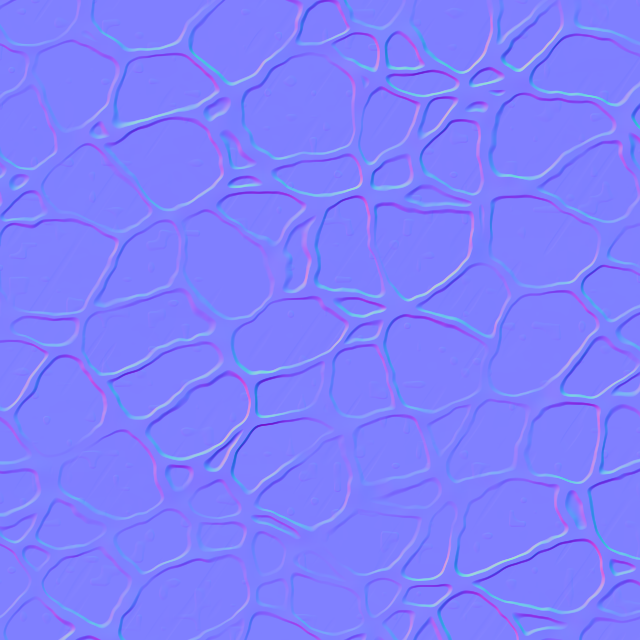
This texture map is drawn by a Shadertoy shader. Its source:

```glsl
// Tangent-space normal map of irregular flat paving stones set in mortar.

const vec2  GRID         = vec2(10.6, 12.4);  // stones per unit, along and across
const vec2  STRETCH      = vec2(0.90, 1.12);  // elongates stones along their axis
const float TURN         = 0.35;              // lay direction in radians
const float JITTER       = 0.88;
const float SIZE_SPREAD  = 0.0115;            // largest power-cell weight
const float SIZE_SKEW    = 2.0;               // higher means fewer large stones
const float GAP_MIN      = 0.0008;
const float GAP_MAX      = 0.0065;
const float ROUNDING     = 0.0055;            // corner radius
const float BEVEL        = 0.0062;            // width of the stone edge
const float STONE_HEIGHT = 0.0033;
const float STONE_TILT   = 0.018;
const float MORTAR_FILL  = 0.0025;
const float MORTAR_GRAIN = 0.0011;
const float PIT_DEPTH    = 0.00022;
const float SCRATCH      = 0.00012;
const float SAMPLE_STEP  = 0.0008;            // finite difference distance

float hash(vec2 p) {
    return fract(sin(dot(p, vec2(127.1, 311.7))) * 43758.545);
}

vec2 hash2(vec2 p) {
    return vec2(hash(p), hash(p + 57.3));
}

float noise(vec2 p) {
    vec2 i = floor(p), f = fract(p);
    f = f * f * (3.0 - 2.0 * f);
    return mix(mix(hash(i), hash(i + vec2(1, 0)), f.x),
               mix(hash(i + vec2(0, 1)), hash(i + vec2(1, 1)), f.x), f.y);
}

vec2 noise2(vec2 p) {
    return vec2(noise(p), noise(p + 31.7)) - 0.5;
}

mat2 rotation(float a) {
    return mat2(cos(a), sin(a), -sin(a), cos(a));
}

// Stone centre in xy, power weight in z
vec3 stoneSite(vec2 cell) {
    vec2 offset = 0.5 + JITTER * (hash2(cell) - 0.5);
    float weight = SIZE_SPREAD * pow(hash(cell + 91.7), SIZE_SKEW);
    return vec3((cell + offset) / GRID, weight);
}

float powerDistance(vec2 p, vec3 site) {
    vec2 d = p - site.xy;
    return dot(d, d) - site.z;
}

// Rounded distance inside the owning stone; also returns its cell and centre
float stoneDistance(vec2 p, out vec2 owner, out vec2 centre) {
    vec2 base = floor(p * GRID);
    vec3 own = vec3(0.0);
    float nearest = 1e3;
    for (int y = -2; y <= 2; y++)
    for (int x = -2; x <= 2; x++) {
        vec2 cell = base + vec2(x, y);
        vec3 site = stoneSite(cell);
        float d = powerDistance(p, site);
        if (d < nearest) { nearest = d; own = site; owner = cell; }
    }
    centre = own.xy;

    // Smooth minimum over the borders with all neighbours
    float sum = 1e-20;
    for (int y = -2; y <= 2; y++)
    for (int x = -2; x <= 2; x++) {
        vec3 site = stoneSite(base + vec2(x, y));
        float span = distance(site.xy, own.xy);
        if (span > 1e-4) {
            float border = (powerDistance(p, site) - nearest) / (2.0 * span);
            sum += exp(-border / ROUNDING);
        }
    }
    return -ROUNDING * log(sum);
}

float surfaceHeight(vec2 uv) {
    // Wavy, chipped outlines
    vec2 p = rotation(-TURN) * uv * STRETCH + 3.0;
    p += 0.036 * noise2(uv * 8.0) + 0.014 * noise2(uv * 24.0)
       + 0.0045 * noise2(uv * 62.0);

    vec2 owner, centre;
    float inside = stoneDistance(p, owner, centre);
    float gap = mix(GAP_MIN, GAP_MAX, hash(owner + 13.1));
    float mask = smoothstep(gap, gap + BEVEL, inside);

    // Slightly tilted face with rare pits and faint scratches
    float face = STONE_HEIGHT + STONE_TILT * dot(hash2(owner + 7.9) - 0.5, p - centre);
    face -= PIT_DEPTH * smoothstep(0.80, 0.95, noise(uv * 55.0));
    vec2 along = rotation(0.6) * uv;
    face += SCRATCH * smoothstep(0.72, 0.95, noise(along * vec2(80.0, 13.0)));

    // Uneven mortar that partly buries some edges
    float mortar = MORTAR_FILL * smoothstep(0.1, 0.9, noise(uv * 10.0 + 5.0))
                 + MORTAR_GRAIN * (noise(uv * 34.0) - 0.5);
    return mix(mortar, face, mask);
}

void mainImage(out vec4 fragColor, in vec2 fragCoord) {
    vec2 uv = fragCoord / iResolution.y;
    vec2 e = vec2(SAMPLE_STEP, 0.0);
    float h = surfaceHeight(uv);
    vec2 slope = vec2(surfaceHeight(uv + e.xy), surfaceHeight(uv + e.yx)) - h;
    slope /= SAMPLE_STEP;

    // Green points down the canvas
    vec3 normal = normalize(vec3(-slope.x, slope.y, 1.0));
    fragColor = vec4(0.5 + 0.5 * normal, 1.0);
}
```
